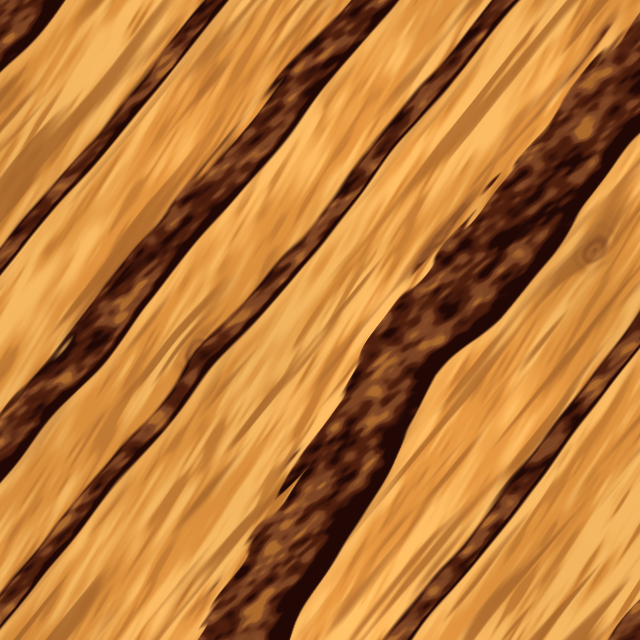
A Shadertoy shader for this texture:

```glsl
// Golden wood with diagonal grain, crossed by rough dark bark bands and two small knots.

const vec3 HONEY = vec3(0.88, 0.575, 0.24);
const vec3 STRAW = vec3(0.98, 0.73, 0.385);
const vec3 OCHRE = vec3(0.67, 0.41, 0.17);
const vec3 BROWN = vec3(0.49, 0.27, 0.14);
const vec3 UMBER = vec3(0.31, 0.12, 0.05);
const vec3 PITCH = vec3(0.13, 0.03, 0.02);

// Each band: centre across the grain, tilt, half width, bend of the lower part
const int BANDS = 7;
const vec4 BAND[BANDS] = vec4[BANDS](
    vec4(-0.605, 0.0, 0.055, 0.0),
    vec4(-0.372, 0.0, 0.014, 0.0),
    vec4(-0.184, 0.02, 0.034, 0.0),
    vec4(-0.026, 0.03, 0.016, 0.02),
    vec4(0.216, 0.0, 0.069, 0.14),
    vec4(0.477, -0.028, 0.017, 0.0),
    vec4(0.785, 0.0, 0.04, 0.0));

float hash(vec2 p) {
    return fract(sin(dot(p, vec2(127.1, 311.7))) * 43758.5453);
}

float noise(vec2 p) {
    vec2 i = floor(p), f = fract(p);
    f = f * f * (3.0 - 2.0 * f);
    return mix(mix(hash(i), hash(i + vec2(1, 0)), f.x),
               mix(hash(i + vec2(0, 1)), hash(i + vec2(1, 1)), f.x), f.y);
}

// Two octaves of noise; scale.x acts across the grain, scale.y along it
float fibre(vec2 g, vec2 scale) {
    return 0.62 * noise(g * scale) + 0.38 * noise(g * scale * 2.1 + 17.3);
}

// Rotates the canvas so that x runs across the grain and y along it
vec2 toGrain(vec2 uv) {
    return vec2(0.777 * uv.x - 0.63 * uv.y, 0.63 * uv.x + 0.777 * uv.y);
}

// Distance from a knot in units of its radius, stretched along the grain
float knotDistance(vec2 g, vec2 centre, float radius) {
    return length((g - centre) * vec2(1.0, 0.7)) / radius;
}

vec3 woodColor(vec2 g) {
    vec2 slanted = vec2(g.x + 0.13 * g.y, g.y);
    float broad = fibre(g, vec2(24.0, 2.5));
    float fine = fibre(slanted, vec2(85.0, 9.0));
    float lines = fibre(g + 5.0, vec2(58.0, 3.6));
    float light = 0.45 * broad + 0.55 * fine;
    vec3 col = mix(HONEY, STRAW, smoothstep(0.38, 0.66, light));
    col = mix(col, OCHRE, 0.85 * smoothstep(0.57, 0.76, lines));
    col = mix(col, OCHRE, 0.5 * smoothstep(0.4, 0.2, fine));
    return col * (0.95 + 0.1 * noise(g * 5.0));
}

// Flaky bark; shade from 0 to 1 darkens it towards black
vec3 barkColor(vec2 g, float shade) {
    vec2 slanted = vec2(g.x - 0.18 * g.y, g.y);
    float flakes = fibre(slanted, vec2(75.0, 23.0));
    float patches = noise(g * vec2(32.0, 11.0) + 3.0);
    float tone = 0.72 * flakes + 0.28 * patches - 0.42 * shade;
    vec3 col = mix(PITCH, UMBER, smoothstep(0.22, 0.42, tone));
    col = mix(col, BROWN, smoothstep(0.42, 0.58, tone));
    return mix(col, OCHRE, smoothstep(0.6, 0.73, tone));
}

// Lays one band over the wood: frayed upper side, crisp shaded lower side
vec3 addBand(vec3 col, vec2 g, vec4 band, float seed) {
    float halfWidth = band.z;
    float wide = smoothstep(0.02, 0.06, halfWidth);
    float centre = band.x + band.y * (g.y - 0.7) + band.w * max(0.75 - g.y, 0.0);
    centre += 0.009 * (noise(vec2(g.y * 7.0, seed)) - 0.5);
    float fray = fibre(g + seed, vec2(65.0, 8.0)) - 0.5;
    float scallop = noise(vec2(g.y * 9.0, seed + 4.0)) - 0.5;
    float upper = g.x - centre + halfWidth + mix(0.012, 0.065, wide) * fray;
    float lower = centre + halfWidth - g.x + mix(0.006, 0.028, wide) * scallop + 0.004 * fray;

    // Pale rim beneath, brown stain above
    float rim = smoothstep(-0.022, -0.006, lower) * step(lower, 0.003);
    col = mix(col, STRAW, 0.55 * rim);
    float stain = smoothstep(-0.03, 0.01, upper) * step(0.0, lower);
    col = mix(col, BROWN, 0.55 * wide * stain * smoothstep(-0.1, 0.15, fray));

    // Shadow of varying depth along the lower side
    float depth = mix(0.009, 0.036, wide) * (0.4 + noise(vec2(g.y * 6.0, seed + 9.0)));
    float shade = 1.0 - smoothstep(0.3 * depth, depth, lower);
    shade = max(shade, 0.6 * (1.0 - wide) * (1.0 - smoothstep(0.0, 0.007, upper)));
    float mask = smoothstep(-0.004, 0.004, upper) * smoothstep(-0.0025, 0.0025, lower);
    return mix(col, barkColor(g + seed, shade), mask);
}

vec3 addKnot(vec3 col, vec2 g, float r) {
    float rings = 0.5 + 0.5 * sin(r * 9.0 + 5.0 * noise(g * 45.0));
    float fade = exp(-r * r * 1.3);
    return mix(col, BROWN, fade * (0.25 + 0.7 * rings));
}

void mainImage(out vec4 fragColor, in vec2 fragCoord) {
    vec2 g = toGrain(fragCoord / iResolution.xy);
    float knotA = knotDistance(g, vec2(0.338, 1.06), 0.023);
    float knotB = knotDistance(g, vec2(-0.043, 0.54), 0.022);

    // Grain wanders slowly and swells around the knots
    g.x += 0.010 * (noise(g * vec2(6.0, 4.0)) - 0.5);
    g.x += 0.010 * (exp(-knotB * knotB * 0.3) - exp(-knotA * knotA * 0.3));

    vec3 col = woodColor(g);
    col = addKnot(col, g, knotA);
    col = addKnot(col, g, knotB);
    for (int i = 0; i < BANDS; i++) {
        col = addBand(col, g, BAND[i], float(i) * 7.31);
    }
    fragColor = vec4(col, 1.0);
}
```
